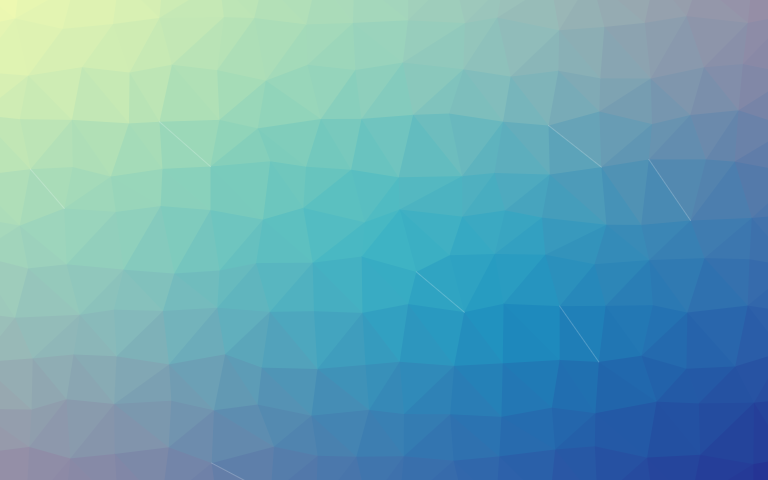
Reproduce this background procedurally as a Shadertoy shader.

```glsl
// Low-poly mosaic: a jittered grid of points is split into flat triangles.
// Each triangle blends one palette ramp read across with the same ramp read
// downward, mixed in a perceptual space so opposite hues meet in soft mauve.

#define ROWS 10.0          // grid cells over the canvas height
#define JITTER 0.42        // spread of each point, in cells
#define SEED 17.0          // picks the arrangement of points
#define SEAM_SHARE 0.03    // share of cells with a pale hairline
#define SEAM_WIDTH 0.010   // half width of a hairline, in cells
#define SEAM_GLOW 0.22     // strength of a hairline

const mat3 RGB_TO_XYZ = mat3(0.4124, 0.2126, 0.0193,
                             0.3576, 0.7152, 0.1192,
                             0.1805, 0.0722, 0.9505);

vec2 hash22(vec2 p) {
    vec3 q = fract(vec3(p.xyx) * vec3(0.1031, 0.1030, 0.0973));
    q += dot(q, q.yzx + 33.33);
    return fract((q.xx + q.yz) * q.zy);
}

// Cube-root XYZ: averages here equal averages in CIE Lab
vec3 toPerceptual(vec3 rgb) {
    return pow(RGB_TO_XYZ * pow(rgb, vec3(2.2)), vec3(1.0 / 3.0));
}

vec3 fromPerceptual(vec3 v) {
    vec3 linear = inverse(RGB_TO_XYZ) * (v * v * v);
    return pow(max(linear, 0.0), vec3(1.0 / 2.2));
}

// Pale yellow through teal to deep blue
vec3 ramp(float t) {
    vec3 stops[7] = vec3[7](
        vec3(0.929, 0.973, 0.694), vec3(0.780, 0.914, 0.706),
        vec3(0.498, 0.804, 0.733), vec3(0.255, 0.714, 0.769),
        vec3(0.114, 0.569, 0.753), vec3(0.133, 0.369, 0.659),
        vec3(0.145, 0.204, 0.580));
    float s = clamp(t, 0.0, 1.0) * 6.0;
    int i = min(int(s), 5);
    return mix(stops[i], stops[i + 1], s - float(i));
}

vec3 facetColor(vec2 uv) {
    vec3 across = toPerceptual(ramp(uv.x));
    vec3 down = toPerceptual(ramp(1.0 - uv.y));
    return fromPerceptual(0.5 * (across + down));
}

vec2 gridPoint(vec2 id) {
    return id + 0.5 + JITTER * (hash22(id + SEED) - 0.5);
}

// Signed distance to the line a-b, positive on its left
float leftOf(vec2 p, vec2 a, vec2 b) {
    vec2 e = normalize(b - a), d = p - a;
    return e.x * d.y - e.y * d.x;
}

float segmentDistance(vec2 p, vec2 a, vec2 b) {
    vec2 e = b - a, d = p - a;
    return length(d - e * clamp(dot(d, e) / dot(e, e), 0.0, 1.0));
}

// Adds one triangle's colour, weighted by its pixel coverage
void addFacet(vec2 p, vec2 a, vec2 b, vec2 c, float px, vec2 span, inout vec4 sum) {
    float inside = min(leftOf(p, a, b), min(leftOf(p, b, c), leftOf(p, c, a)));
    float cover = clamp(0.5 + inside / px, 0.0, 1.0);
    if (cover > 0.0) sum += cover * vec4(facetColor((a + b + c) / (3.0 * span)), 1.0);
}

void mainImage(out vec4 fragColor, in vec2 fragCoord) {
    float px = ROWS / iResolution.y;
    vec2 span = iResolution.xy * px;
    vec2 p = fragCoord * px;
    vec2 base = floor(p - 0.5);
    vec4 sum = vec4(0.0);
    float seam = 0.0;

    // Nearby quads, each cut along its shorter diagonal
    for (int y = -1; y <= 1; y++)
    for (int x = -1; x <= 1; x++) {
        vec2 id = base + vec2(x, y);
        vec2 a = gridPoint(id), b = gridPoint(id + vec2(1, 0));
        vec2 c = gridPoint(id + vec2(1, 1)), d = gridPoint(id + vec2(0, 1));
        if (distance(a, c) < distance(b, d)) {
            addFacet(p, a, b, c, px, span, sum);
            addFacet(p, a, c, d, px, span, sum);
        } else {
            addFacet(p, a, b, d, px, span, sum);
            addFacet(p, b, c, d, px, span, sum);
            // Rare pale hairline on the cut
            if (hash22(id + SEED + 71.0).x < 2.0 * SEAM_SHARE) {
                float gap = segmentDistance(p, b, d) - SEAM_WIDTH;
                seam = max(seam, clamp(0.5 - gap / px, 0.0, 1.0));
            }
        }
    }

    vec3 color = sum.rgb / max(sum.a, 0.001);
    fragColor = vec4(mix(color, vec3(1.0), seam * SEAM_GLOW), 1.0);
}
```
